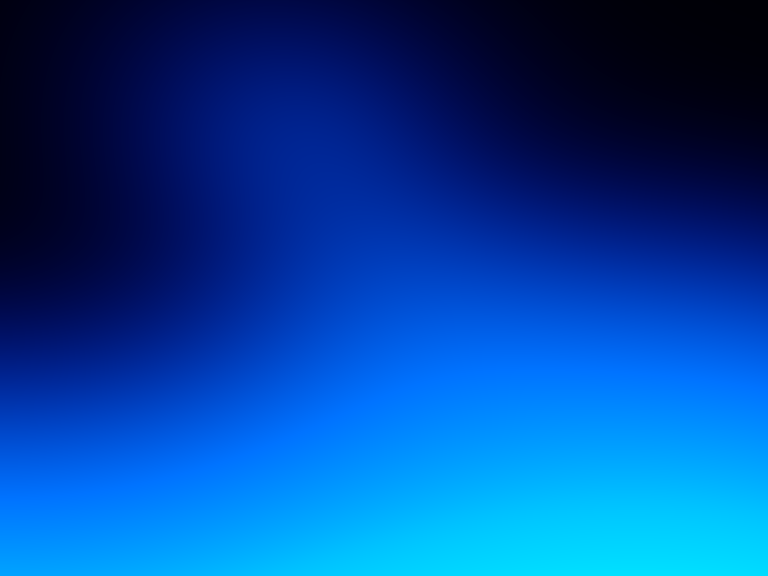
A Shadertoy shader for this background:

```glsl
#define HORIZON_HEIGHT 0.583
#define HORIZON_SWING 0.104
#define HORIZON_WAVE 3.77
#define EDGE_SOFTNESS 0.061
#define GLOW_CENTER vec2(0.397, 0.74)
#define GLOW_RADIUS vec2(0.273, 0.295)
#define GLOW_TILT 0.2
#define GLOW_STRENGTH 0.53

// Smooth version of max(x, 0)
float softRamp(float x) {
    return EDGE_SOFTNESS * log(1.0 + exp(x / EDGE_SOFTNESS));
}

// Light rising from below a curved horizon, steep first and then gentle
float lowerLight(vec2 uv) {
    float horizon = HORIZON_HEIGHT - HORIZON_SWING * cos(HORIZON_WAVE * uv.x);
    float depth = horizon - uv.y;
    return 2.707 * softRamp(depth + 0.0694) - 1.44 * softRamp(depth - 0.26);
}

// Dim tilted oval of light in the dark upper area
float upperGlow(vec2 uv) {
    vec2 offset = uv - GLOW_CENTER;
    offset.y += GLOW_TILT * offset.x;
    offset /= GLOW_RADIUS;
    return GLOW_STRENGTH * exp(-dot(offset, offset));
}

// Black through navy and azure to cyan
vec3 blueRamp(float light) {
    float green = 0.47 * light * light - 0.1 * smoothstep(1.25, 1.5, light);
    float blue = min(0.02 + light, 1.0);
    return vec3(0.0, green, blue);
}

void mainImage(out vec4 fragColor, in vec2 fragCoord) {
    vec2 uv = fragCoord / iResolution.xy;
    float light = lowerLight(uv) + upperGlow(uv);
    fragColor = vec4(clamp(blueRamp(light), 0.0, 1.0), 1.0);
}
```
